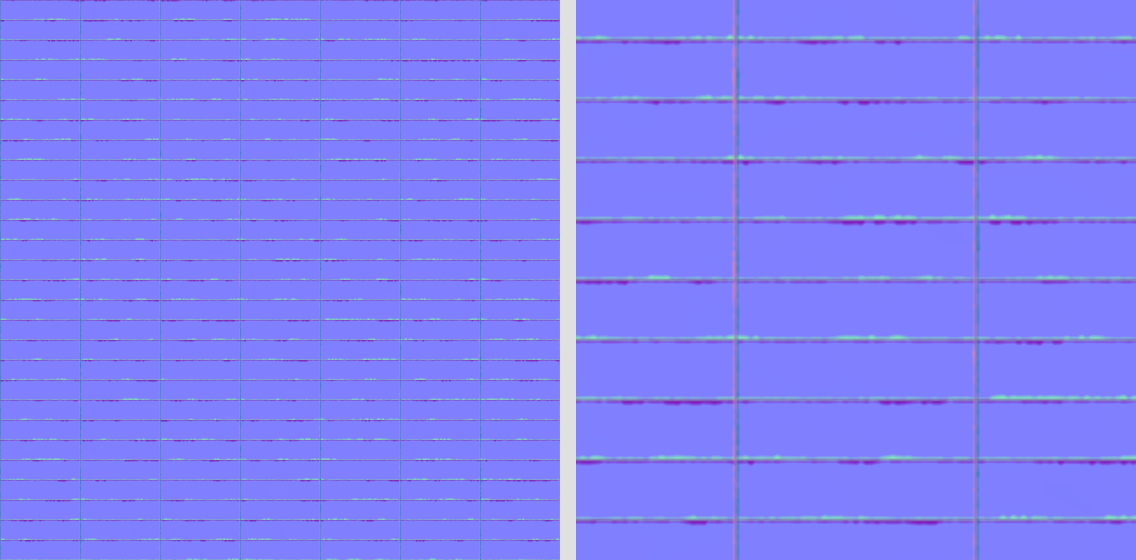
Left: the whole. Right: its middle third, enlarged.
This texture map is drawn by a Shadertoy shader. Its source:

```glsl
// Tangent-space normal map of stacked long tiles with thin, chipped joints.

const vec2 TILES = vec2(7.0, 28.0);      // columns, rows
const float JOINT_HALF_WIDTH = 0.0011;   // fraction of the canvas
const float CHIP_DEPTH = 0.0013;
const float SOFTNESS = 0.0026;           // blur across a joint
const float BEVEL_SLOPE = 2.1;
const float SURFACE_TILT = 0.014;

float hash(vec2 p) {
    return fract(sin(dot(p, vec2(127.1, 311.7))) * 43758.547);
}

// Value noise that wraps after a whole number of lattice cells
float wrapNoise(vec2 p, vec2 period) {
    vec2 cell = floor(p);
    vec2 f = fract(p);
    f = f * f * (3.0 - 2.0 * f);
    vec2 lo = mod(cell, period);
    vec2 hi = mod(cell + 1.0, period);
    float bottom = mix(hash(lo), hash(vec2(hi.x, lo.y)), f.x);
    float top = mix(hash(vec2(lo.x, hi.y)), hash(hi), f.x);
    return mix(bottom, top, f.y);
}

// Noise along a line; a whole-number seed selects the line
float lineNoise(float t, float cells, float seed) {
    return wrapNoise(vec2(t * cells, seed), vec2(cells, 1000.0));
}

// Width of one bevel, widened where the edge is chipped
float bevelWidth(float along, float seed, float chipping) {
    float grain = lineNoise(along, 320.0, seed);
    float patches = lineNoise(along, 44.0, seed + 100.0);
    float chip = smoothstep(0.5, 0.85, patches) * (0.3 + 0.7 * grain) * chipping;
    return JOINT_HALF_WIDTH * (0.65 + 0.6 * grain) + CHIP_DEPTH * chip;
}

// Box-filtered coverage of the band from 0 to width
float bandCoverage(float d, float width, float blur) {
    float a = clamp(d - 0.5 * blur, 0.0, width);
    float b = clamp(d + 0.5 * blur, 0.0, width);
    return (b - a) / blur;
}

// Blend both bevels of the nearest joint into the normal
vec3 addJoint(vec3 normal, float across, float along, float count, vec2 axis,
              float seed, float chipping, float blur) {
    float index = floor(across * count + 0.5);
    float d = across - index / count;
    float id = seed + 2.0 * mod(index, count);
    float before = bandCoverage(-d, bevelWidth(along, id, chipping), blur);
    float after = bandCoverage(d, bevelWidth(along, id + 1.0, chipping), blur);
    vec3 rising = normalize(vec3(axis * BEVEL_SLOPE, 1.0));
    vec3 falling = normalize(vec3(-axis * BEVEL_SLOPE, 1.0));
    // The light bevel comes before a row joint, the dark one after it
    return normal * (1.0 - before - after) + rising * before + falling * after;
}

// Faint tilt of each tile plus a soft diagonal ripple
vec3 tileSurface(vec2 uv) {
    vec2 tile = mod(floor(uv * TILES), TILES);
    vec2 lean = vec2(hash(tile + 3.0), hash(tile + 57.0)) - 0.5;
    vec2 skewed = vec2(uv.x + uv.y, uv.y) * vec2(24.0, 40.0);
    float ripple = wrapNoise(skewed, vec2(24.0, 40.0)) - 0.5;
    return normalize(vec3((0.4 * lean + ripple) * SURFACE_TILT, 1.0));
}

void mainImage(out vec4 fragColor, in vec2 fragCoord) {
    vec2 uv = fragCoord / iResolution.xy;
    vec2 blur = max(1.0 / iResolution.xy, vec2(SOFTNESS));

    vec3 normal = tileSurface(uv);
    // Row joints: light bevel above, purple bevel below
    normal = addJoint(normal, uv.y, uv.x, TILES.y, vec2(0.0, -1.0), 0.0, 1.0, blur.y);
    // Column joints: pink bevel on the left, teal bevel on the right
    normal = addJoint(normal, uv.x, uv.y, TILES.x, vec2(1.0, 0.0), 300.0, 0.35, blur.x);

    fragColor = vec4(0.5 + 0.5 * normal, 1.0);
}
```
